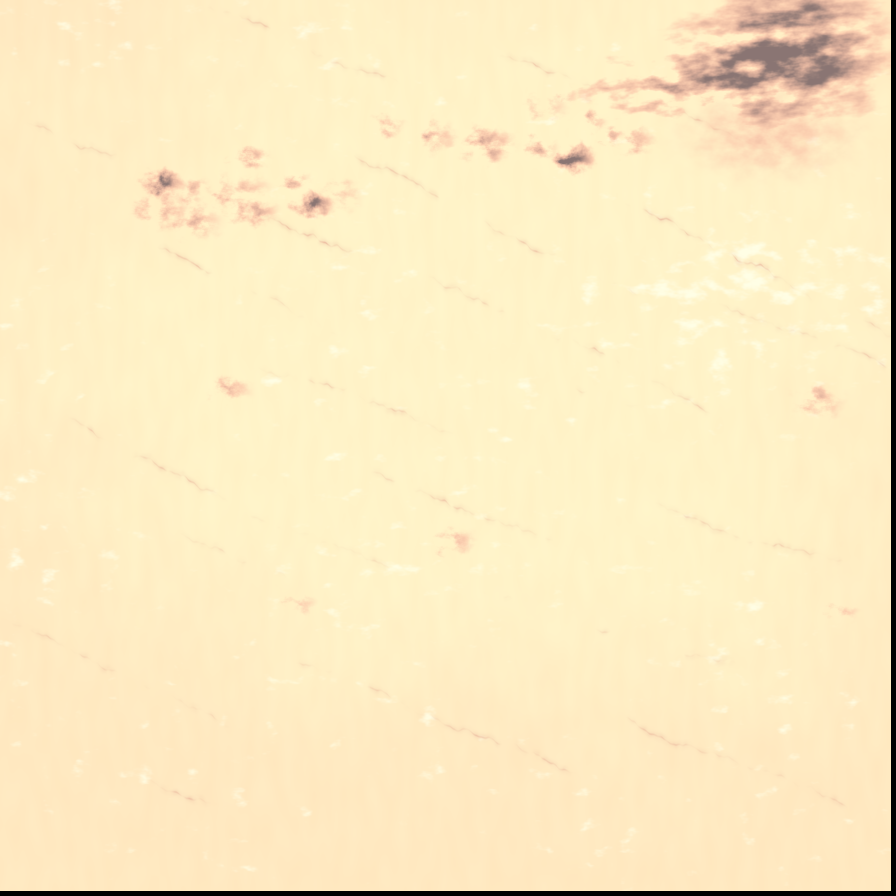
Give the GLSL for this texture, as a Shadertoy shader.

```glsl
#define CREAM vec3(1.0, 0.953, 0.785)
#define PEACH vec3(1.0, 0.912, 0.755)
#define PINK vec3(0.99, 0.81, 0.69)
#define TAN vec3(0.87, 0.69, 0.61)
#define SMOKE vec3(0.54, 0.46, 0.45)
#define PALE vec3(1.0, 1.0, 0.91)
#define CRACK_COUNT 19
#define CLOT_COUNT 30
#define CRACK_WIDTH 0.0009
#define BORDER 0.0056

float hash(float n) {
    return fract(sin(n * 12.9898 + 4.1) * 43758.55);
}

vec2 gradient(vec2 cell) {
    float angle = 6.2832 * fract(sin(dot(cell, vec2(127.1, 311.7))) * 43758.55);
    return vec2(cos(angle), sin(angle));
}

float gradientNoise(vec2 p) {
    vec2 i = floor(p), f = fract(p);
    vec2 u = f * f * f * (f * (f * 6.0 - 15.0) + 10.0);
    vec2 e = vec2(1.0, 0.0);
    float low = mix(dot(gradient(i), f), dot(gradient(i + e), f - e), u.x);
    float high = mix(dot(gradient(i + e.yx), f - e.yx), dot(gradient(i + 1.0), f - 1.0), u.x);
    return mix(low, high, u.y);
}

float fbm(vec2 p) {
    float sum = 0.0, amp = 1.0;
    for (int i = 0; i < 4; i++) {
        sum += amp * gradientNoise(p);
        p = p * 2.03 + 17.3;
        amp *= 0.5;
    }
    return sum;
}

float blob(vec2 p, vec2 center, vec2 radius) {
    vec2 q = (p - center) / radius;
    return exp(-dot(q, q));
}

// Ragged smoke in the upper right corner, trailing to the left
float cloudDensity(vec2 p) {
    float streaks = fbm(vec2(p.x * 17.0, (p.y - 0.1 * p.x) * 44.0));
    float puffs = fbm(p * vec2(42.0, 58.0) + 5.0);
    float body = blob(p, vec2(0.885, 0.945), vec2(0.115, 0.08));
    float trail = blob(p, vec2(0.73, 0.9), vec2(0.13, 0.05));
    float haze = 0.24 * blob(p, vec2(0.86, 0.85), vec2(0.09, 0.045));
    float smoke = body * (1.12 + 0.95 * streaks + 0.4 * puffs);
    smoke += trail * (0.3 + 0.7 * streaks + 0.35 * puffs);
    return max(smoke - 0.3, haze * (1.0 + 0.8 * puffs));
}

// Small crumbly clots, most along a band left of the cloud
float clotDensity(vec2 p) {
    float grain = fbm(p * vec2(55.0, 75.0));
    vec2 warped = p + 0.011 * vec2(grain, fbm(p * 50.0 + 9.0));
    float density = 0.0;
    for (int i = 0; i < CLOT_COUNT; i++) {
        float id = float(i);
        float x = mix(0.17, 0.72, hash(id + 0.3));
        vec2 center = vec2(x, 0.78 + 0.16 * (x - 0.2) + 0.09 * (hash(id + 40.7) - 0.5));
        if (i % 6 == 5) center = vec2(hash(id + 3.1), mix(0.25, 0.65, hash(id + 8.6)));
        bool burnt = i % 10 == 0;
        float radius = burnt ? 0.013 : mix(0.009, 0.024, hash(id + 71.9));
        float strength = burnt ? 1.05 : mix(0.17, 0.36, hash(id + 90.2));
        float spot = strength * blob(warped, center, radius * vec2(1.3, 0.8));
        density = max(density, spot * (1.0 + (burnt ? 0.6 : 1.7) * grain) - 0.05);
    }
    return density;
}

// Faint hairline cracks falling to the right, crumbled into short dashes
float crackMask(vec2 p) {
    float soft = 1.0 / iResolution.y, mask = 0.0;
    float crumble = 0.65 + 1.1 * gradientNoise(p * 120.0);
    for (int i = 0; i < CRACK_COUNT; i++) {
        float id = float(i);
        float level = (id + hash(id + 5.5)) / float(CRACK_COUNT);
        float side = fract(id * 0.618 + 0.2);
        vec2 start = vec2(mix(-0.05, 0.8, side), mix(0.14, 1.0, level));
        float reach = mix(0.12, 0.42, hash(id + 33.8));
        vec2 d = p - start;
        float wobble = 0.014 * gradientNoise(vec2(p.x * 9.0, id * 3.7))
                     + 0.007 * gradientNoise(vec2(p.x * 50.0, id * 5.3))
                     + 0.003 * gradientNoise(vec2(p.x * 150.0, id * 2.3));
        float offset = abs(d.y + d.x * mix(0.3, 0.48, hash(id + 60.1)) + wobble);
        float breaks = smoothstep(-0.2, 0.45, gradientNoise(vec2(p.x * 17.0, id * 7.9))
                     + 0.6 * gradientNoise(vec2(p.x * 70.0, id * 4.9)));
        float ends = smoothstep(0.0, 0.03, d.x) * smoothstep(0.0, 0.03, reach - d.x);
        float stroke = 1.0 - smoothstep(CRACK_WIDTH - soft, CRACK_WIDTH + soft, offset);
        float stain = 0.3 * exp(-offset * offset / 0.00002);
        mask = max(mask, (stroke * 0.45 + stain) * breaks * ends);
    }
    return mask * crumble;
}

// Soft bright flecks, clustered in a band at the right and in loose patches
float fleckMask(vec2 p) {
    float band = blob(p, vec2(0.84, 0.695), vec2(0.2, 0.05));
    float gather = 0.4 * gradientNoise(p * 5.0 + 2.5);
    float flecks = fbm(p * vec2(28.0, 48.0) + 3.0);
    return smoothstep(0.3, 0.95, flecks + 0.5 * band + gather - 0.08);
}

void mainImage(out vec4 fragColor, in vec2 fragCoord) {
    vec2 uv = fragCoord / iResolution.xy;

    // Ground: cream heart, warmer towards the corners, upright grain and mottling
    float away = length((uv - vec2(0.55, 0.64)) * vec2(0.9, 1.1));
    float warmth = away + 0.12 * fbm(uv * 3.0) + 0.06 * fbm(uv * vec2(24.0, 15.0));
    vec3 color = mix(CREAM, PEACH, smoothstep(0.28, 0.7, warmth));
    color += vec3(0.0, 0.012, 0.016) * gradientNoise(uv * vec2(70.0, 22.0));

    color = mix(color, PALE, 0.9 * fleckMask(uv));
    color = mix(color, vec3(0.93, 0.75, 0.64), clamp(crackMask(uv), 0.0, 1.0));

    // Stains darken from pink through tan to smoke
    float stain = max(cloudDensity(uv), clotDensity(uv));
    color = mix(color, PINK, smoothstep(0.0, 0.33, stain));
    color = mix(color, TAN, smoothstep(0.22, 0.6, stain));
    color = mix(color, SMOKE, smoothstep(0.45, 1.05, stain));

    // Black edge on the right and at the bottom
    float inset = min(1.0 - uv.x, uv.y) - BORDER;
    color *= smoothstep(-0.5, 0.5, inset * iResolution.y);
    fragColor = vec4(color, 1.0);
}
```
